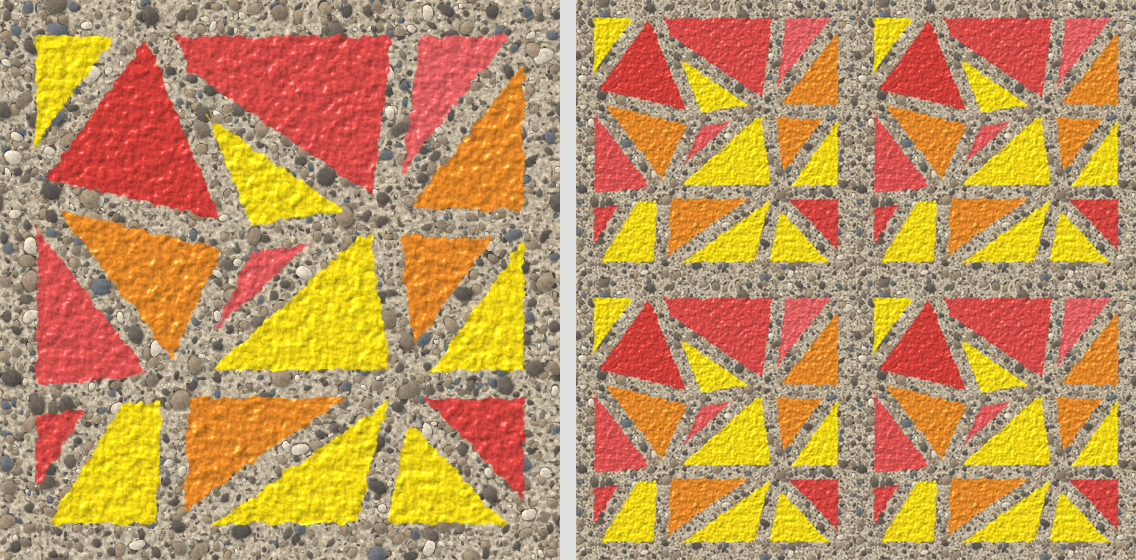
Left, the tile; right, the same tile 2 across and 2 down.
A three.js fragment shader for this pattern:

```glsl
// Painted shards on exposed-aggregate concrete. A jittered 3x3 mesh is cut into
// inset polygons for the paint; wrapped layers of elliptical pebbles and gradient
// noise form the ground, and their relief also lights the glossy paint.
varying vec2 vUv;

const vec2 LIGHT = vec2(-0.6, 0.8);

vec4 hash(vec2 c, float seed) {
  vec4 p = fract((c.xyxy + seed * 17.0) * vec4(0.1031, 0.1030, 0.0973, 0.1099));
  p += dot(p, p.wzxy + 33.33);
  return fract((p.xxyz + p.yzzw) * p.zywx);
}

float lattice(vec2 c, vec2 f, vec2 o, float period) {
  float a = 6.2832 * hash(mod(c + o, period), period * 0.37).x;
  return dot(vec2(cos(a), sin(a)), f - o);
}

// Gradient noise that wraps after a whole number of cells
float noise(vec2 uv, float period) {
  vec2 p = uv * period, c = floor(p), f = p - c;
  vec2 u = f * f * f * (f * (f * 6.0 - 15.0) + 10.0);
  vec2 o = vec2(0.0, 1.0);
  return mix(mix(lattice(c, f, o.xx, period), lattice(c, f, o.yx, period), u.x),
             mix(lattice(c, f, o.xy, period), lattice(c, f, o.yy, period), u.x), u.y);
}

float relief(vec2 uv) {
  return noise(uv, 46.0) + 0.6 * noise(uv, 90.0) + 0.25 * noise(uv, 170.0);
}

// Nearest pebble: xy = slope, z = height above its rim, w = random tone
vec4 pebbles(vec2 uv, float period, float share) {
  vec2 p = uv * period, cell = floor(p);
  vec4 best = vec4(0.0, 0.0, -1.0, 0.0);
  for (int j = -1; j <= 1; j++) {
    for (int i = -1; i <= 1; i++) {
      vec2 c = cell + vec2(float(i), float(j));
      vec4 r = hash(mod(c, period), period);
      vec4 s = hash(mod(c, period), period + 5.0);
      vec2 offset = p - c - 0.15 - 0.7 * r.xy;
      float a = 6.2832 * r.z;
      vec2 q = mat2(cos(a), sin(a), -sin(a), cos(a)) * offset;
      q.y *= 1.1 + 0.6 * r.w;
      float radius = mix(0.24, 0.56, s.x * s.x);
      float height = 1.0 - length(q) / radius;
      if (s.y < share && height > best.z) best = vec4(offset / radius, height, s.z);
    }
  }
  return best;
}

vec3 stoneColor(float tone) {
  vec3 c = mix(vec3(0.33, 0.31, 0.29), vec3(0.60, 0.53, 0.44), smoothstep(0.0, 0.75, tone));
  c = mix(c, vec3(0.39, 0.41, 0.43), step(0.3, tone) * step(tone, 0.4));
  return mix(c, vec3(0.80, 0.76, 0.68), step(0.88, tone));
}

// Mesh corners; those on the border only slide along it
vec2 meshCorner(vec2 c) {
  vec2 inner = step(0.5, c) * step(c, vec2(2.5));
  vec2 jitter = (hash(c, 3.0).xy - 0.5) * 0.62 * inner;
  return 0.04 + 0.92 * (c + jitter) / 3.0;
}

float side(vec2 p, vec2 a, vec2 b) {
  vec2 e = normalize(b - a);
  return e.x * (p.y - a.y) - e.y * (p.x - a.x);
}

// x = distance inside the nearest shard, y = its number
vec2 shards(vec2 p) {
  vec2 best = vec2(-1.0, 0.0);
  for (int k = 0; k < 9; k++) {
    float n = float(k);
    vec2 cell = vec2(mod(n, 3.0), floor(n / 3.0));
    vec4 r = hash(cell, 8.0);
    vec2 a = meshCorner(cell), b = meshCorner(cell + vec2(1.0, 0.0));
    vec2 c = meshCorner(cell + 1.0), d = meshCorner(cell + vec2(0.0, 1.0));
    float quad = min(min(side(p, a, b), side(p, b, c)), min(side(p, c, d), side(p, d, a)));
    float cut = r.x < 0.7 ? side(p, a, mix(c, d, 0.4 * r.y)) : side(p, b, mix(d, a, 0.4 * r.y));
    float inside = min(quad, abs(cut)) - 0.025;
    if (inside > best.x) best = vec2(inside, 2.0 * n + step(0.0, cut));
  }
  return best;
}

void main() {
  vec2 uv = vUv;
  vec2 bent = uv + 0.004 * vec2(noise(uv, 50.0), noise(uv + 0.37, 50.0));
  float grain = noise(uv, 120.0) + 0.8 * noise(uv, 230.0);
  float bump = relief(uv) - relief(uv + LIGHT * 0.005);

  // Cement, then pebbles from fine to coarse
  vec3 ground = vec3(0.75, 0.70, 0.61) * (1.0 + 0.28 * grain + 0.22 * bump);
  ground *= 1.0 - 0.4 * smoothstep(0.2, 0.5, noise(uv, 100.0));
  float bulge = 0.0, rim = 0.0;
  for (int k = 0; k < 3; k++) {
    float period = k == 0 ? 88.0 : (k == 1 ? 48.0 : 27.0);
    vec4 stone = pebbles(bent, period, k == 0 ? 0.4 : 0.62);
    float mask = smoothstep(0.0, 0.005 * period, stone.z);
    float lit = dot(stone.xy, LIGHT);
    ground *= 1.0 - 0.25 * smoothstep(-0.3, 0.0, stone.z);
    vec3 color = stoneColor(stone.w) * (1.06 + 0.25 * lit + 0.15 * grain);
    ground = mix(ground, color, mask);
    bulge = mix(bulge, lit, mask);
    rim = max(rim * (1.0 - mask), smoothstep(0.2, 0.0, abs(stone.z)));
  }

  // Paint: ragged outline, one hue per shard, glossy relief
  float ragged = 0.007 * noise(uv, 34.0) + 0.006 * noise(uv, 85.0);
  vec2 shard = shards(uv + 0.5 * (bent - uv));
  float hue = fract(shard.y * 0.618 + 0.1);
  vec3 red = mix(vec3(0.79, 0.22, 0.19), vec3(0.88, 0.39, 0.39), hash(vec2(shard.y), 2.0).x);
  vec3 paint = hue < 0.42 ? vec3(0.94, 0.84, 0.10) : (hue < 0.78 ? red : vec3(0.88, 0.53, 0.17));
  paint *= 1.0 + 0.42 * bump + 0.13 * bulge - 0.10 * rim + 0.06 * grain;
  paint += 0.28 * smoothstep(0.3, 0.65, bump + 0.2 * bulge);
  float cover = smoothstep(-0.002, 0.002, shard.x + ragged);

  gl_FragColor = vec4(clamp(mix(ground, paint, cover), 0.0, 1.0), 1.0);
}
```
